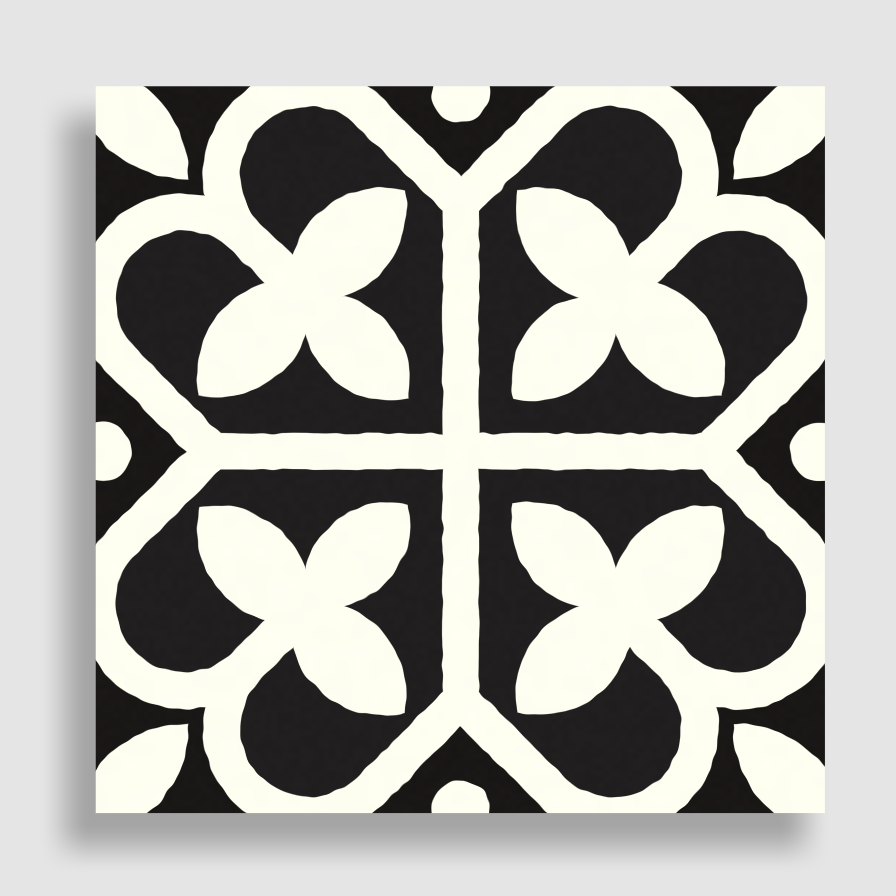
This pattern is drawn by a WebGL 2 fragment shader. Its source:

```glsl
#version 300 es
precision highp float;
// Black and cream cement tile: four framed flowers around a cross, with a soft drop shadow.
uniform vec2 u_resolution;
out vec4 fragColor;

float hash(vec2 cell) {
    vec3 h = fract(vec3(cell.xyx) * 0.1031);
    h += dot(h, h.yzx + 33.33);
    return fract((h.x + h.y) * h.z);
}

float valueNoise(vec2 p) {
    vec2 cell = floor(p), f = fract(p);
    f = f * f * (3.0 - 2.0 * f);
    return mix(mix(hash(cell), hash(cell + vec2(1, 0)), f.x),
               mix(hash(cell + vec2(0, 1)), hash(cell + vec2(1, 1)), f.x), f.y);
}

// Pointed leaf running from tip along a unit direction
float leaf(vec2 p, vec2 tip, vec2 along, float halfLength, float halfWidth) {
    p -= tip + along * halfLength;
    p = abs(vec2(dot(p, along), dot(p, vec2(-along.y, along.x))));
    float radius = (halfLength * halfLength + halfWidth * halfWidth) / (2.0 * halfWidth);
    float shift = radius - halfWidth;
    return p.y * halfLength > shift * (halfLength - p.x) * -1.0 && p.x > halfLength + p.y * halfLength / shift
        ? length(p - vec2(halfLength, 0.0))
        : length(p + vec2(0.0, shift)) - radius;
}

// Half-infinite rounded lobe reaching outward along the diagonal
float lobe(vec2 q) {
    float along = (q.x + q.y - 367.0) * 0.7071;
    float across = (q.y - q.x - 107.0) * 0.7071;
    return length(vec2(max(along, 0.0), across)) - 59.0;
}

// Signed distance to the cream pattern; q is folded so that 0 <= q.x <= q.y
float creamPattern(vec2 q, float lobeDist) {
    const vec2 diagonal = vec2(0.7071);

    // Frame around each lobe, open inside the flower
    float d = abs(lobeDist - 16.0) - 16.0;
    if (q.y - q.x < 107.0) d = max(d, (262.0 - q.x - q.y) * 0.7071);

    // Cross bars and edge dots
    d = min(d, max(q.x - 15.5, q.y - 215.0));
    d = min(d, length(q - vec2(0.0, 307.0)) - 25.0);

    // Inner, side and corner petals
    d = min(d, leaf(q, vec2(45.0), diagonal, 62.0, 34.0));
    d = min(d, leaf(q, vec2(48.0, 224.0), normalize(vec2(0.722, -0.692)), 68.0, 37.0));
    return min(d, leaf(q, vec2(233.5), diagonal, 70.0, 30.0));
}

float softRange(float low, float high, float blur, float x) {
    return smoothstep(low - blur, low + blur, x) * (1.0 - smoothstep(high - blur, high + blur, x));
}

void main() {
    // The canvas spans 768 units on its shorter side
    float pixel = 768.0 / min(u_resolution.x, u_resolution.y);
    vec2 p = (gl_FragCoord.xy - 0.5 * u_resolution) * pixel + 384.0;

    // Wall and shadow
    float shadow = softRange(55.0, 690.0, 23.0, p.x) * softRange(41.0, 668.0, 23.0, p.y);
    vec3 color = mix(vec3(0.898), vec3(0.645), shadow);

    // Folded tile coordinates with a slight hand-cut wobble
    vec2 center = vec2(395.0, 381.0);
    vec2 wobble = vec2(valueNoise(p / 9.0), valueNoise(p / 9.0 + 71.0)) - 0.5;
    vec2 q = abs(p - center + wobble * 2.0);
    q = vec2(min(q.x, q.y), max(q.x, q.y));

    // Two dark glazes: lobes and outer corners
    float lobeDist = lobe(q);
    vec3 dark = mix(vec3(0.128, 0.118, 0.121), vec3(0.1, 0.09, 0.085), step(24.0, lobeDist));
    dark += 0.012 * (valueNoise(p / 5.0) - 0.5);
    vec3 cream = vec3(0.995, 0.995, 0.945) + 0.008 * (valueNoise(p / 14.0) - 0.5);
    float edge = 0.75 * pixel;
    vec3 tile = mix(cream, dark, smoothstep(-edge, edge, creamPattern(q, lobeDist)));

    // Tile outline
    vec2 border = abs(p - vec2(394.5, 382.5)) - vec2(312.5, 311.5);
    float inside = 1.0 - smoothstep(-0.5 * pixel, 0.5 * pixel, max(border.x, border.y));
    fragColor = vec4(mix(color, tile, inside), 1.0);
}
```
